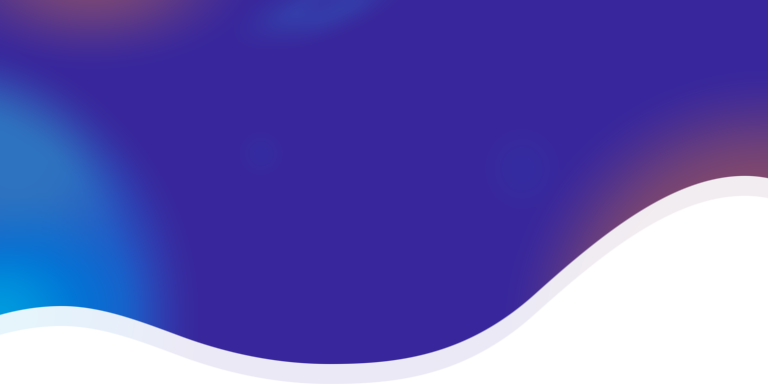
Reproduce this background procedurally as a Shadertoy shader.

```glsl
// Indigo backdrop with blue and warm glows above a white wave with a translucent rim.

float hash(vec2 p) {
    return fract(sin(dot(p, vec2(127.1, 311.7))) * 43758.5453);
}

float noise(vec2 p) {
    vec2 cell = floor(p), f = fract(p);
    f = f * f * (3.0 - 2.0 * f);
    return mix(mix(hash(cell), hash(cell + vec2(1, 0)), f.x),
               mix(hash(cell + vec2(0, 1)), hash(cell + vec2(1, 1)), f.x), f.y);
}

// Soft ellipse: 1 inside the core fraction, fading to 0 at the radii
float glow(vec2 p, vec2 center, vec2 radii, float core) {
    return 1.0 - smoothstep(core, 1.0, length((p - center) / radii));
}

// Height of the wave: cubic Hermite spline through (x, height, slope) knots
float waveHeight(float x) {
    vec3 knots[7] = vec3[7](
        vec3(0.0, 0.180, 0.28), vec3(0.161, 0.203, 0.0), vec3(0.469, 0.125, -0.37),
        vec3(0.859, 0.052, 0.0), vec3(1.393, 0.234, 0.9), vec3(1.94, 0.542, 0.0),
        vec3(2.0, 0.536, -0.2));
    float height = knots[0].y;
    for (int i = 0; i < 6; i++) {
        vec3 a = knots[i], b = knots[i + 1];
        if (x < a.x) break;
        float span = b.x - a.x;
        float t = clamp((x - a.x) / span, 0.0, 1.0);
        height = mix(a.y, b.y, t * t * (3.0 - 2.0 * t))
               + span * t * (1.0 - t) * (a.z * (1.0 - t) - b.z * t);
    }
    return height;
}

vec3 backdrop(vec2 p) {
    vec3 color = vec3(0.22, 0.153, 0.612);

    // Mottled blue haze along the top, tilted upward to the right
    vec2 q = mat2(0.94, -0.34, 0.34, 0.94) * (p - vec2(0.84, 0.99));
    float haze = glow(q, vec2(0), vec2(0.26, 0.10), 0.2);
    haze *= 0.65 + 0.35 * noise(q * vec2(12, 24));
    color = mix(color, vec3(0.20, 0.25, 0.67), haze);

    // Faint blue patches in the open field
    float patches = glow(p, vec2(0.68, 0.60), vec2(0.07, 0.07), 0.0)
                  + glow(p, vec2(1.36, 0.56), vec2(0.12, 0.13), 0.0);
    color = mix(color, vec3(0.20, 0.18, 0.64), 0.6 * patches);

    // Warm glows at the upper left and the right
    color = mix(color, vec3(0.48, 0.28, 0.46), glow(p, vec2(0.24, 1.07), vec2(0.46, 0.26), 0.1));
    color = mix(color, vec3(0.50, 0.285, 0.43), glow(p, vec2(2.0, 0.13), vec2(0.70), 0.55));

    // Large blue disc at the left, with an azure core and cyan corner
    vec2 discCenter = vec2(-0.21, 0.18);
    vec3 disc = mix(vec3(0.14, 0.34, 0.77), vec3(0.18, 0.45, 0.75),
                    glow(p, vec2(0.04, 0.62), vec2(0.38, 0.46), 0.2));
    disc = mix(disc, vec3(0.0, 0.46, 0.84), glow(p, vec2(0.06, 0.20), vec2(0.40, 0.32), 0.2));
    disc = mix(disc, vec3(0.0, 0.60, 0.87), glow(p, vec2(0.0, 0.18), vec2(0.24, 0.20), 0.0));
    return mix(color, disc, glow(p, discCenter, vec2(0.74), 0.70));
}

void mainImage(out vec4 fragColor, in vec2 fragCoord) {
    // Canvas spans 2 by 1 units
    vec2 p = fragCoord / iResolution.xy * vec2(2.0, 1.0);
    float above = p.y - waveHeight(p.x);
    float soft = 0.75 * fwidth(above);

    // Translucent rim, then the solid white below it
    vec3 color = backdrop(p);
    color = mix(color, vec3(1), 0.9 * (1.0 - smoothstep(-soft, soft, above)));
    color = mix(color, vec3(1), 1.0 - smoothstep(-soft, soft, above + 0.052));
    fragColor = vec4(color, 1.0);
}
```
